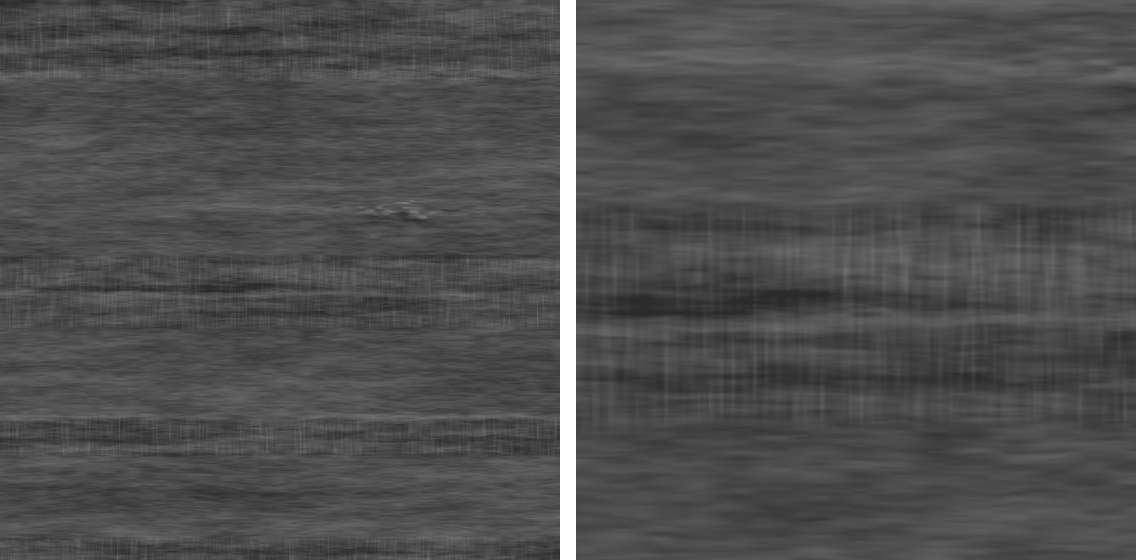
Left: the whole. Right: its middle third, enlarged.
Give the GLSL for this texture, as a Shadertoy shader.

```glsl
// Charcoal wood veneer: stretched value noise forms long horizontal grain,
// ragged light and dark seams cross it, and several bands carry
// a faint weave of fine vertical threads.

const vec3 WOOD_GREY = vec3(0.299);
const int SEAM_COUNT = 12;

// Each seam: height, half thickness, brightness change
const vec3 SEAMS[SEAM_COUNT] = vec3[](
    vec3(0.942, 0.010, -0.055), vec3(0.902, 0.008, -0.040),
    vec3(0.868, 0.009, 0.070), vec3(0.745, 0.018, 0.025),
    vec3(0.628, 0.009, 0.040), vec3(0.539, 0.005, -0.045),
    vec3(0.486, 0.006, -0.065), vec3(0.474, 0.006, 0.055),
    vec3(0.257, 0.006, 0.075), vec3(0.214, 0.006, -0.050),
    vec3(0.190, 0.005, -0.055), vec3(0.014, 0.006, -0.060));

float hash(vec2 p) {
    vec3 q = fract(vec3(p.xyx) * 0.1031);
    q += dot(q, q.yzx + 33.33);
    return fract((q.x + q.y) * q.z);
}

float noise(vec2 p) {
    vec2 cell = floor(p);
    vec2 f = fract(p);
    f = f * f * (3.0 - 2.0 * f);
    float low = mix(hash(cell), hash(cell + vec2(1.0, 0.0)), f.x);
    float high = mix(hash(cell + vec2(0.0, 1.0)), hash(cell + vec2(1.0)), f.x);
    return mix(low, high, f.y);
}

// Layered noise centred on zero
float fbm(vec2 p, int octaves) {
    float sum = 0.0;
    float weight = 0.5;
    for (int i = 0; i < octaves; i++) {
        sum += weight * (noise(p) - 0.5);
        p = p * 2.03 + vec2(17.3, 41.7);
        weight *= 0.55;
    }
    return sum;
}

// Soft-edged horizontal band between two heights
float band(float y, float bottom, float top, float soft) {
    return smoothstep(bottom - soft, bottom + soft, y)
         * (1.0 - smoothstep(top - soft, top + soft, y));
}

float wovenMask(float y) {
    return band(y, 0.860, 0.992, 0.008) + band(y, 0.415, 0.540, 0.010)
         + band(y, 0.188, 0.250, 0.008) + band(y, -0.100, 0.040, 0.008);
}

// Light or dark streak with frayed edges, fading in and out along its length
float seam(vec2 uv, float height, float thickness, float seed) {
    float drift = 0.014 * fbm(vec2(uv.x * 5.0, seed), 4);
    float fray = 2.2 * fbm(vec2(uv.x * 26.0, uv.y * 210.0 + seed), 3);
    float d = abs(uv.y - height - drift) / thickness + fray;
    float presence = 0.4 + 0.85 * noise(vec2(uv.x * 6.0, seed + 9.0));
    return presence * (1.0 - smoothstep(0.2, 1.5, d));
}

float seams(vec2 uv) {
    float sum = 0.0;
    for (int i = 0; i < SEAM_COUNT; i++) {
        sum += SEAMS[i].z * seam(uv, SEAMS[i].x, SEAMS[i].y, float(i) * 13.7);
    }
    return sum;
}

// Fine vertical fibres, a few of them brighter, broken along their height
float threads(vec2 uv) {
    float fine = noise(vec2(uv.x * 400.0, uv.y * 45.0)) - 0.5;
    float bright = pow(noise(vec2(uv.x * 300.0 + 31.0, uv.y * 26.0)), 5.0);
    return 0.042 * fine + 0.070 * (bright - 0.12);
}

// Broad clouds, flecks and hairline fibres of the horizontal grain
float grain(vec2 uv, float woven) {
    vec2 p = uv;
    p.y += 0.016 * fbm(uv * vec2(4.0, 8.0), 4);
    float clouds = 0.120 * fbm(p * vec2(2.2, 17.0) + 3.0, 3);
    float flecks = 0.145 * fbm(p * vec2(10.0, 75.0) + 11.0, 3);
    float fibres = 0.145 * fbm(p * vec2(42.0, 310.0) + 29.0, 2);
    return clouds + flecks * (1.0 + 0.4 * woven) + fibres;
}

// Short pale scar broken into flakes, with a dark lower lip
float scar(vec2 uv, vec2 centre) {
    vec2 d = uv - centre;
    d.y += 0.04 * d.x + 0.04 * fbm(uv * vec2(22.0, 60.0), 3);
    float pale = exp(-dot(d * vec2(9.0, 90.0), d * vec2(9.0, 90.0)));
    d.y += 0.014;
    float dark = exp(-dot(d * vec2(12.0, 190.0), d * vec2(12.0, 190.0)));
    float flaked = 2.2 * smoothstep(0.25, 0.85, noise(uv * vec2(65.0, 240.0)));
    return flaked * 0.065 * pale - 0.070 * dark;
}

void mainImage(out vec4 fragColor, in vec2 fragCoord) {
    vec2 uv = fragCoord / iResolution.xy;
    float woven = wovenMask(uv.y + 0.016 * fbm(uv * vec2(12.0, 20.0), 3));

    float tone = grain(uv, woven) + seams(uv);
    tone += woven * (threads(uv) - 0.006);
    tone += scar(uv, vec2(0.72, 0.625));

    // Blocky dark strip along the top edge
    float strip = smoothstep(0.986, 0.992, uv.y);
    tone += strip * (0.07 * noise(vec2(uv.x * 70.0, 5.0)) - 0.065);

    fragColor = vec4(clamp(WOOD_GREY + tone, 0.17, 0.46), 1.0);
}
```
